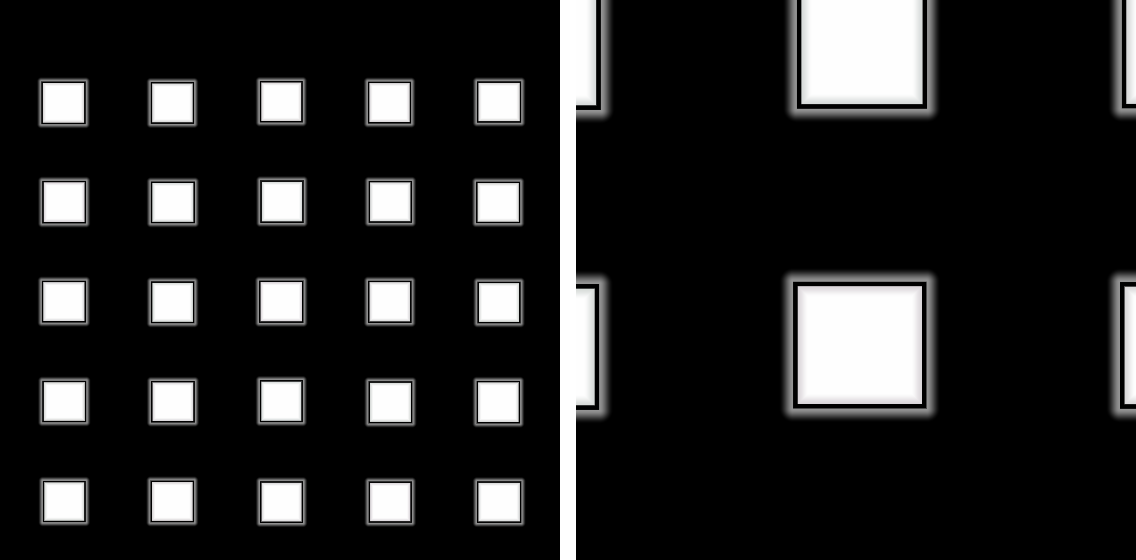
Left, the full canvas; right, a detail of the centre.
Reproduce this pattern procedurally as a WebGL 1 fragment shader.

```glsl
precision highp float;

// Five by five white tiles on black, each with a thin black inset frame and
// a soft grey halo. A clamped grid repeat selects the tile, a hash nudges its
// centre and size, and one box distance shades the face, frame and halo.

uniform vec2 u_resolution;

const vec2 GRID_COUNT = vec2(5.0, 5.0);
const vec2 FIRST_CENTRE = vec2(0.1146, 0.1042);
const vec2 PITCH = vec2(0.1939, 0.1783);
const vec2 HALF_SIZE = vec2(0.0390, 0.0376);
const float CENTRE_JITTER = 0.0012;
const float SIZE_JITTER = 0.0007;
const float FRAME_WIDTH = 0.0027;
const float HALO_WIDTH = 0.0085;
const float HALO_LEVEL = 0.58;
const float FACE_LEVEL = 0.995;
const float BEVEL_WIDTH = 0.0065;
const float BEVEL_DEPTH = 0.14;

// Two independent values in 0..1 per cell
vec2 hash2(vec2 cell, float seed) {
  vec2 p = vec2(dot(cell, vec2(127.1, 311.7)), dot(cell, vec2(269.5, 183.3)));
  return fract(sin(p + seed) * 4375.85);
}

// Signed distance to an axis-aligned box
float boxDistance(vec2 p, vec2 halfSize) {
  vec2 q = abs(p) - halfSize;
  return length(max(q, 0.0)) + min(max(q.x, q.y), 0.0);
}

// Grey fading outwards from the frame
float haloShade(float d) {
  return HALO_LEVEL * (1.0 - smoothstep(0.0, HALO_WIDTH, d));
}

// White face, slightly dimmed and faintly tinted along its rim
vec3 faceShade(float depth, vec2 tone) {
  float rim = 1.0 - smoothstep(0.0, BEVEL_WIDTH, depth);
  vec3 tint = vec3(tone.x, 1.0 - tone.x, tone.y) - 0.5;
  return vec3(FACE_LEVEL - BEVEL_DEPTH * rim) + 0.02 * rim * tint;
}

vec3 tileColour(float d, vec2 tone, float pixel) {
  float outside = smoothstep(-0.5 * pixel, 0.5 * pixel, d);
  float depth = -d - FRAME_WIDTH;
  float inside = smoothstep(-0.5 * pixel, 0.5 * pixel, depth);
  return vec3(haloShade(d)) * outside + faceShade(depth, tone) * inside;
}

void main() {
  vec2 uv = gl_FragCoord.xy / u_resolution;
  float pixel = 1.0 / min(u_resolution.x, u_resolution.y);

  // Nearest tile, limited to the grid
  vec2 cell = floor((uv - FIRST_CENTRE) / PITCH + 0.5);
  cell = clamp(cell, vec2(0.0), GRID_COUNT - 1.0);

  // Small variation between tiles
  vec2 centre = FIRST_CENTRE + cell * PITCH;
  centre += (hash2(cell, 1.7) * 2.0 - 1.0) * CENTRE_JITTER;
  vec2 halfSize = HALF_SIZE + (hash2(cell, 5.3) * 2.0 - 1.0) * SIZE_JITTER;

  float d = boxDistance(uv - centre, halfSize);
  gl_FragColor = vec4(tileColour(d, hash2(cell, 9.1), pixel), 1.0);
}
```
